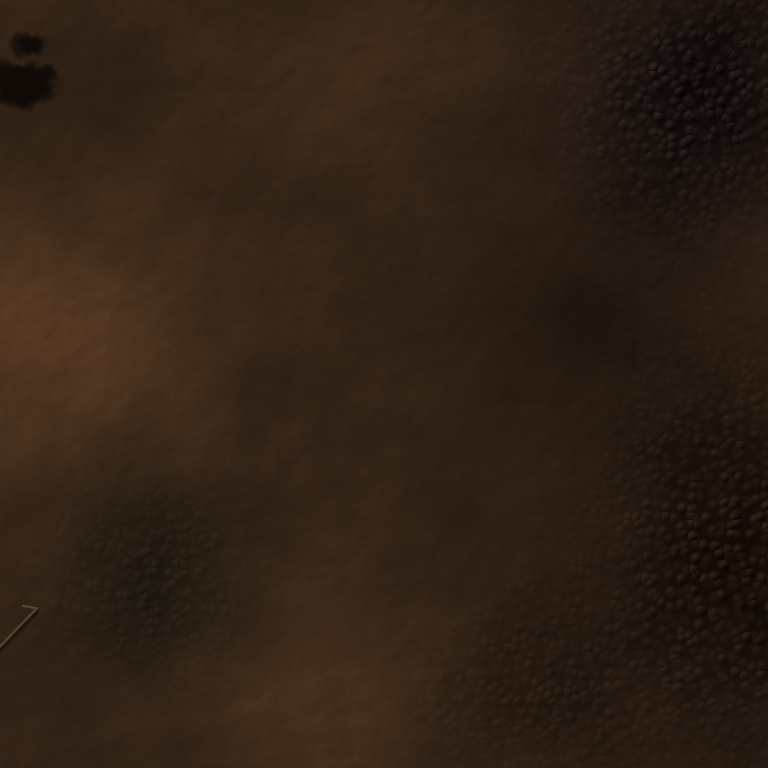
Write a WebGL 2 fragment shader that draws this texture.

```glsl
#version 300 es
precision highp float;
// Dim brown earth: soft patches of light, fine relief, gritty hollows, pits and a twig.

uniform vec2 u_resolution;
out vec4 outColor;

const vec3 DARK_SOIL  = vec3(0.095, 0.060, 0.034);
const vec3 MID_SOIL   = vec3(0.190, 0.132, 0.086);
const vec3 LIGHT_SOIL = vec3(0.340, 0.226, 0.138);
const vec3 PIT_COLOR  = vec3(0.045, 0.030, 0.014);
const vec3 TWIG_COLOR = vec3(0.400, 0.320, 0.230);
const vec3 COOL_TINT  = vec3(-0.008, 0.000, 0.022);
const vec3 MOSS_TINT  = vec3(-0.012, 0.004, 0.002);
const vec2 TO_LIGHT   = vec2(-0.6, 0.8);
const float RELIEF_SCALE  = 42.0;
const float RELIEF_STEP   = 0.004;
const float RELIEF_AMOUNT = 0.075;
const float GRIT_SCALE    = 75.0;
const float GRIT_AMOUNT   = 0.13;
const float WARP_AMOUNT   = 0.07;

vec2 hash2(vec2 p) {
  vec3 q = fract(p.xyx * vec3(0.1031, 0.1030, 0.0973));
  q += dot(q, q.yzx + 33.33);
  return fract((q.xx + q.yz) * q.zy);
}

float valueNoise(vec2 p) {
  vec2 i = floor(p), f = fract(p);
  f = f * f * (3.0 - 2.0 * f);
  float low  = mix(hash2(i).x, hash2(i + vec2(1, 0)).x, f.x);
  float high = mix(hash2(i + vec2(0, 1)).x, hash2(i + vec2(1, 1)).x, f.x);
  return mix(low, high, f.y);
}

// Layered noise, turned at each octave to hide the lattice.
float fbm(vec2 p) {
  float sum = 0.0, amp = 0.5;
  for (int i = 0; i < 3; i++) {
    sum += amp * valueNoise(p + 40.0);
    p = mat2(1.6, 1.2, -1.2, 1.6) * p;
    amp *= 0.5;
  }
  return sum;
}

// Cellular grains shaded as small domes, roughly -1 to 1.
float grit(vec2 p) {
  vec2 cell = floor(p), nearest = vec2(2.0);
  float size = 1.0;
  for (int y = -1; y <= 1; y++)
    for (int x = -1; x <= 1; x++) {
      vec2 id = cell + vec2(x, y) + 20.0;
      vec2 d = p + 20.0 - id - hash2(id);
      if (dot(d, d) < dot(nearest, nearest)) {
        nearest = d;
        size = hash2(id + 7.0).y;
      }
    }
  float dome = smoothstep(0.75, 0.15, length(nearest));
  return dome * size * (0.15 + 2.2 * dot(nearest, TO_LIGHT)) - 0.25 * (1.0 - dome);
}

float patchMask(vec2 p, vec2 center, vec2 radius) {
  vec2 d = (p - center) / radius;
  return exp(-dot(d, d));
}

float segmentDistance(vec2 p, vec2 a, vec2 b) {
  vec2 ab = b - a;
  return length(p - a - ab * clamp(dot(p - a, ab) / dot(ab, ab), 0.0, 1.0));
}

vec3 soilRamp(float tone) {
  vec3 c = mix(DARK_SOIL, MID_SOIL, clamp(tone * 2.0, -0.5, 1.0));
  return mix(c, LIGHT_SOIL, clamp(tone * 2.0 - 1.0, 0.0, 1.3));
}

void main() {
  vec2 uv = gl_FragCoord.xy / u_resolution;
  float pixel = 1.0 / min(u_resolution.x, u_resolution.y);
  vec2 warp = vec2(fbm(uv * 7.0), fbm(uv * 7.0 + 13.0)) - 0.44;
  vec2 p = uv + WARP_AMOUNT * warp;

  // Broad light and shade
  float glow   = patchMask(p, vec2(0.06, 0.57), vec2(0.17, 0.15));
  float corner = patchMask(p, vec2(0.90, 0.88), vec2(0.16, 0.15));
  float slope  = patchMask(p, vec2(0.97, 0.28), vec2(0.16, 0.22));
  float moss   = patchMask(p, vec2(0.20, 0.25), vec2(0.12, 0.13));
  float foot   = patchMask(p, vec2(0.70, 0.10), vec2(0.14, 0.11));
  float hollow = patchMask(p, vec2(0.78, 0.59), vec2(0.14, 0.12));
  float tone = 0.56 - 0.20 * smoothstep(0.2, 1.0, p.x);
  tone += 0.42 * glow - 0.36 * corner - 0.25 * slope;
  tone -= 0.30 * moss + 0.10 * foot + 0.17 * hollow;
  tone += 0.20 * patchMask(p, vec2(0.45, 0.10), vec2(0.18, 0.16));
  tone += 0.15 * patchMask(p, vec2(0.50, 0.90), vec2(0.22, 0.13));
  tone += 0.12 * patchMask(p, vec2(1.00, 0.64), vec2(0.12, 0.10));
  tone -= 0.10 * patchMask(p, vec2(0.14, 0.88), vec2(0.14, 0.10));
  tone += 0.25 * (fbm(uv * 12.0 + 5.0) - 0.44);
  vec3 color = soilRamp(tone) + COOL_TINT * corner + MOSS_TINT * moss;

  // Fine relief, lit from the upper left
  vec2 q = uv * RELIEF_SCALE;
  float relief = fbm(q) - fbm(q + TO_LIGHT * RELIEF_STEP * RELIEF_SCALE);
  color *= 1.0 + RELIEF_AMOUNT * relief / 0.19;

  // Loose grains gather in the dark hollows
  float gritMask = clamp(corner + slope + 0.5 * moss + 0.5 * foot, 0.0, 1.0);
  float grains = grit(uv * GRIT_SCALE + 1.5 * warp);
  color += GRIT_AMOUNT * gritMask * grains * vec3(1.0, 0.84, 0.68);

  // Pits with ragged rims
  vec2 ragged = uv + 0.025 * (vec2(fbm(uv * 45.0), fbm(uv * 45.0 + 9.0)) - 0.44);
  float pit = min(length((ragged - vec2(0.03, 0.89)) * vec2(0.65, 1.0)) - 0.028,
                  length((ragged - vec2(0.04, 0.945)) * vec2(0.7, 1.0)) - 0.014);
  color = mix(color, PIT_COLOR, 0.9 * smoothstep(0.007, -0.007, pit));

  // Twig with a bent tip and a faint shadow
  vec2 bend = vec2(0.048, 0.208);
  float twig = min(segmentDistance(uv, vec2(-0.01, 0.148), bend),
                   segmentDistance(uv, vec2(0.030, 0.211), bend));
  float shadow = segmentDistance(uv, vec2(-0.01, 0.143), bend - vec2(0.0, 0.005));
  color *= 1.0 - 0.4 * smoothstep(0.005, 0.0, shadow);
  color = mix(color, TWIG_COLOR, 0.75 * smoothstep(0.001 + pixel, 0.0005, twig));

  outColor = vec4(max(color, 0.0), 1.0);
}
```
